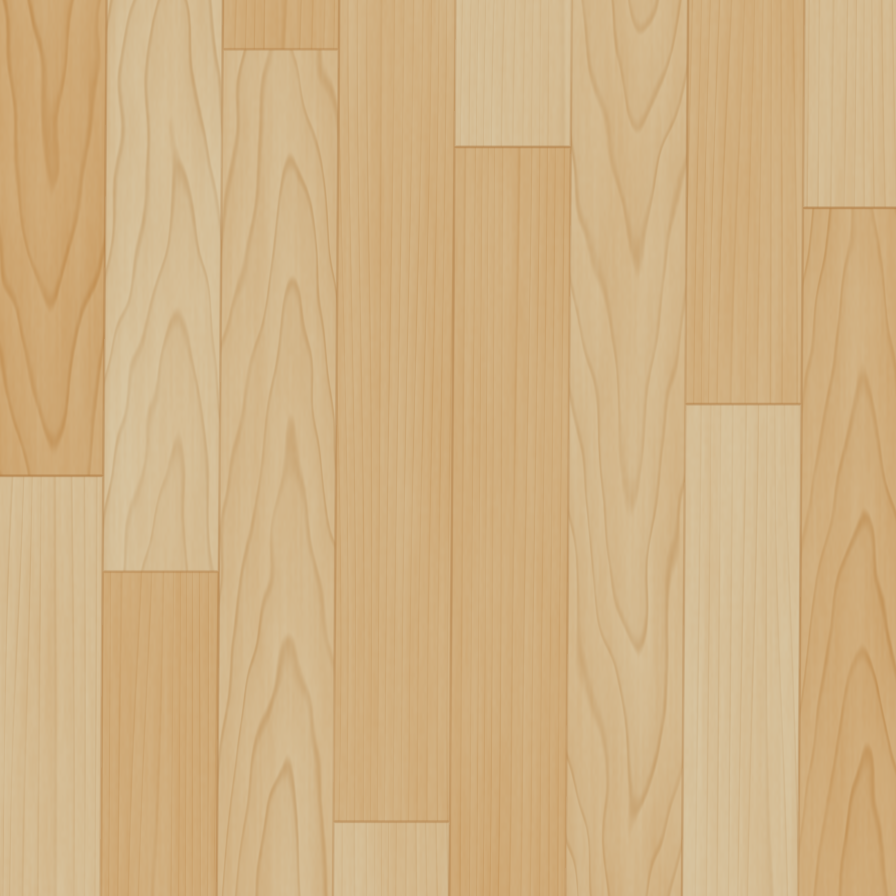
A Shadertoy shader for this texture:

```glsl
// Pale maple strip flooring: eight columns of upright boards with staggered butt joints.

// Per column: joint height (-1 for none), then tone and figure of the upper and lower board.
// Tone runs dark 0 to light 1; figure is 0 for straight grain, +1 / -1 for arches up / down.
const float JOINT[8] = float[](0.469, 0.362, 0.945, 0.083, 0.836, -1.0, 0.549, 0.768);
const vec2 TONE[8] = vec2[](vec2(0.08, 0.70), vec2(0.84, 0.24), vec2(0.20, 0.64), vec2(0.36, 0.74),
                            vec2(0.82, 0.22), vec2(0.62, 0.62), vec2(0.40, 0.90), vec2(0.70, 0.24));
const vec2 FIGURE[8] = vec2[](vec2(-1, 0), vec2(1, 0), vec2(0, 1), vec2(0, 0),
                              vec2(0, 0), vec2(-1, -1), vec2(0, 0), vec2(0, 1));

float hash(vec2 p) {
    vec3 q = fract(p.xyx * 0.1031);
    q += dot(q, q.yzx + 33.33);
    return fract((q.x + q.y) * q.z);
}

float noise(vec2 p) {
    vec2 i = floor(p), f = fract(p);
    f = f * f * (3.0 - 2.0 * f);
    return mix(mix(hash(i), hash(i + vec2(1, 0)), f.x),
               mix(hash(i + vec2(0, 1)), hash(i + vec2(1, 1)), f.x), f.y);
}

// Darkness of the growth rings: a soft ramp that ends in a thin line
float rings(float phase) {
    float f = fract(phase);
    float line = smoothstep(0.76, 0.90, f) * (1.0 - smoothstep(0.90, 1.0, f));
    return 0.35 * f * (1.0 - smoothstep(0.88, 1.0, f)) + 0.65 * line;
}

// Grain darkness inside one board; q runs across the board from 0 to 1
float grain(float q, float y, float figure, float seed) {
    vec2 shift = vec2(seed * 17.3, seed * 9.1);
    float warp = noise(vec2(q * 2.5, y * 5.0) + shift) - 0.5;
    float ripple = noise(vec2(q * 6.0, y * 16.0) + shift) - 0.5;

    // Straight grain: uneven, nearly parallel lines
    float straight = rings(q * (9.0 + 4.0 * hash(shift)) + 2.2 * noise(vec2(q * 4.0, y * 1.3) + shift));

    // Cathedral grain: stretched arches nested along the board
    float side = q - 0.58 + 0.12 * (noise(vec2(y * 3.0, seed)) - 0.5);
    float arch = 5.0 * sqrt(side * side + 0.006) + figure * y * 5.5 + 1.1 * warp + 0.35 * ripple;
    float strength = 0.45 + 0.55 * noise(vec2(q * 4.0, y * 6.0) + shift + 40.0);
    return mix(0.62 * straight, rings(arch), abs(figure)) * strength;
}

vec3 floorColour(vec2 uv) {
    // Board layout; the columns lean very slightly
    float across = (uv.x - 0.112 - 0.007 * uv.y) / 0.1298 + 1.0;
    int column = clamp(int(floor(across)), 0, 7);
    float q = fract(across);
    bool upper = uv.y > JOINT[column];
    float tone = upper ? TONE[column].x : TONE[column].y;
    float figure = upper ? FIGURE[column].x : FIGURE[column].y;
    float seed = float(column) * 2.0 + (upper && column != 5 ? 1.0 : 0.0);

    // Broad clouding, long streaks and fine fibres
    tone += 0.20 * (noise(vec2(q * 2.0 + seed * 7.0, uv.y * 4.0)) - 0.5);
    tone += 0.22 * (noise(vec2(q * 9.0 + seed * 31.0, uv.y * 1.5)) - 0.5);
    tone += 0.16 * (noise(vec2(uv.x * 330.0, uv.y * 14.0 + seed)) - 0.5);
    tone += 0.10 * (noise(uv * vec2(400.0, 130.0)) - 0.5);

    vec3 colour = mix(vec3(0.805, 0.645, 0.435), vec3(0.84, 0.755, 0.605), tone);
    colour -= vec3(0.055, 0.095, 0.125) * (grain(q, uv.y, figure, seed) - 0.12);

    // Faint seams between columns and firmer lines at the butt joints
    float seam = 1.0 - smoothstep(0.0004, 0.0022, min(q, 1.0 - q) * 0.1298);
    seam *= 0.25 + 0.35 * noise(vec2(floor(across + 0.5) * 5.0, uv.y * 6.0));
    float joint = 1.0 - smoothstep(0.0005, 0.0024, abs(uv.y - JOINT[column]));
    joint *= 0.35 + 0.4 * hash(vec2(column, 3.0));
    return mix(colour, vec3(0.70, 0.50, 0.28), max(seam, joint));
}

void mainImage(out vec4 fragColor, in vec2 fragCoord) {
    // Average four samples per pixel for smooth edges
    vec3 sum = vec3(0.0);
    for (int i = 0; i < 4; i++) {
        vec2 offset = vec2(i % 2, i / 2) * 0.5 - 0.25;
        sum += floorColour((fragCoord + offset) / iResolution.xy);
    }
    fragColor = vec4(sum / 4.0, 1.0);
}
```
